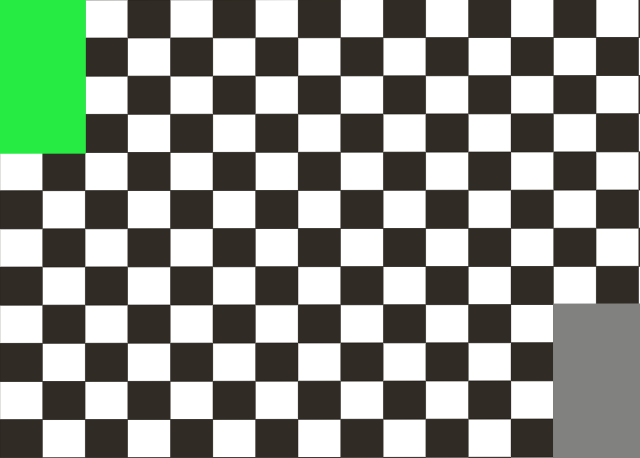
Reproduce this pattern procedurally as a Shadertoy shader.

```glsl
// Pixel coverage of a line with the given half width, at distance d
vec2 lineCoverage(vec2 d, vec2 halfWidth, vec2 px) {
    return clamp((halfWidth - d) / px + 0.5, vec2(0.0), min(2.0 * halfWidth / px, 1.0));
}

// Pixel coverage of the quadrant where both coordinates are positive
float quadrant(vec2 p, vec2 px) {
    vec2 c = clamp(p / px + 0.5, 0.0, 1.0);
    return c.x * c.y;
}

void mainImage(out vec4 fragColor, in vec2 fragCoord) {
    vec2 uv = fragCoord / iResolution.xy;
    uv.y = 1.0 - uv.y;

    // 15 by 12 cells counted from the top left, rows tilted very slightly
    vec2 cells = vec2(15.03, 12.005);
    vec2 grid = uv * cells + vec2(0.0, 0.02 * uv.x);
    vec2 px = cells / iResolution.xy;

    // Box-filtered checkerboard: product of two smoothed square waves
    vec2 edgeDist = abs(fract(grid + 0.5) - 0.5);
    vec2 parity = 1.0 - 2.0 * mod(floor(grid), 2.0);
    vec2 wave = parity * min(2.0 * edgeDist / px, 1.0);
    float white = 0.5 + 0.5 * wave.x * wave.y;
    vec3 color = mix(vec3(0.19, 0.17, 0.14), vec3(1.0), white);

    // Hairline seams, stronger along the rows
    vec2 seam = lineCoverage(edgeDist, vec2(0.006, 0.011), px) * vec2(0.5, 0.8);
    color = mix(color, vec3(0.09, 0.08, 0.06), max(seam.x, seam.y));

    // Flat corner panels, each two cells wide and four high
    float greenPanel = quadrant(vec2(2.015, 4.03) - grid, px);
    float grayPanel = quadrant(grid - vec2(12.99, 7.975), px);
    color = mix(color, vec3(0.15, 0.92, 0.26), greenPanel);
    color = mix(color, vec3(0.505, 0.505, 0.5), grayPanel);

    fragColor = vec4(color, 1.0);
}
```
